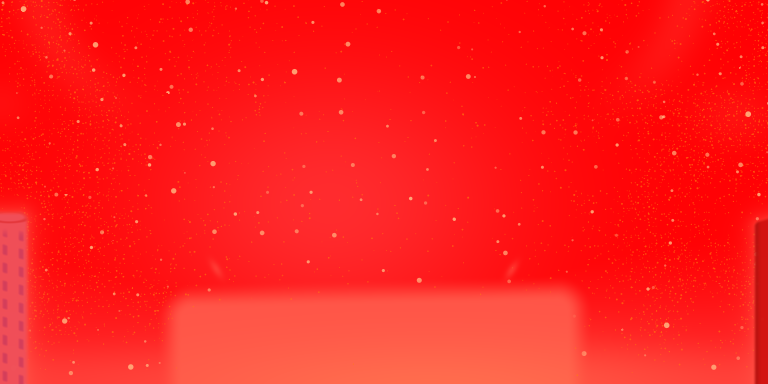
Give the GLSL for this background, as a WebGL 1 fragment shader.

```glsl
precision highp float;
uniform vec2 u_resolution;

// Palette
const vec3 RED = vec3(1.0, 0.005, 0.015);
const vec3 ROSE = vec3(1.0, 0.17, 0.18);
const vec3 CORAL = vec3(1.0, 0.345, 0.29);
const vec3 PEACH = vec3(1.0, 0.45, 0.31);
const vec3 TOWER_PINK = vec3(0.94, 0.31, 0.35);
const vec3 WINDOW_PLUM = vec3(0.76, 0.20, 0.36);
const vec3 PILLAR_RED = vec3(0.82, 0.07, 0.06);
const vec3 GOLD = vec3(1.0, 0.48, 0.06);
const vec3 CREAM = vec3(1.0, 0.74, 0.52);

// Layout: x runs 0..2, y runs 0..1
const vec2 GLOW_CENTER = vec2(0.86, 0.47);
const vec2 GLOW_RADIUS = vec2(0.50, 0.37);
const vec2 PANEL_CENTER = vec2(0.975, 0.04);
const vec2 PANEL_HALF = vec2(0.535, 0.20);
const float PANEL_BLUR = 0.035;
const float TOWER_EDGE = 0.07;
const float TOWER_TOP = 0.445;
const vec2 WINDOW_CELL = vec2(0.042, 0.047);
const float PILLAR_EDGE = 1.966;
const float PILLAR_TOP = 0.42;

vec2 hash2(vec2 p) {
  vec3 q = fract(p.xyx * vec3(0.1031, 0.1030, 0.0973));
  q += dot(q, q.yzx + 33.33);
  return fract((q.xx + q.yz) * q.zy);
}

float noise(vec2 p) {
  vec2 i = floor(p), f = fract(p);
  f = f * f * (3.0 - 2.0 * f);
  float low = mix(hash2(i).x, hash2(i + vec2(1, 0)).x, f.x);
  float high = mix(hash2(i + vec2(0, 1)).x, hash2(i + vec2(1, 1)).x, f.x);
  return mix(low, high, f.y);
}

float blob(vec2 p, vec2 center, vec2 radius) {
  vec2 d = (p - center) / radius;
  return exp(-dot(d, d));
}

float boxDistance(vec2 p, vec2 halfSize, float corner) {
  vec2 d = abs(p) - halfSize + corner;
  return length(max(d, 0.0)) + min(max(d.x, d.y), 0.0) - corner;
}

// Soft band along a circle
float arc(vec2 p, vec2 center, float radius, float width) {
  float d = (length(p - center) - radius) / width;
  return exp(-d * d);
}

// One jittered dot per grid cell, kept with the given chance
float specks(vec2 p, float cell, float radius, float chance, float seed, float pixel) {
  vec2 id = floor(p / cell);
  vec2 pick = hash2(id + seed);
  vec2 jitter = 0.2 + 0.6 * hash2(id + seed + 57.0);
  float r = radius * (0.6 + 0.6 * pick.y);
  float d = length((fract(p / cell) - jitter) * cell);
  float dot1 = clamp(0.5 + (r - d) / pixel, 0.0, 1.0);
  return dot1 * step(pick.x, chance) * (0.45 + 0.55 * pick.y);
}

// Short tilted glint
float streak(vec2 p, vec2 center, float tilt) {
  vec2 d = p - center;
  return blob(vec2(d.x + tilt * d.y, d.y), vec2(0.0), vec2(0.012, 0.022));
}

void main() {
  vec2 p = gl_FragCoord.xy / u_resolution * vec2(2.0, 1.0);
  float pixel = 1.0 / u_resolution.y;
  float side = abs(p.x - 1.0);

  // Red field with a wide central glow and a lighter floor
  float glow = blob(p, GLOW_CENTER, GLOW_RADIUS);
  float ground = 0.85 * smoothstep(0.42, 0.0, p.y);
  vec3 color = mix(RED, ROSE, max(glow, ground));

  // Faint hazes in the upper corners and at the sides
  float haze = arc(p, vec2(0.50, 1.12), 0.42, 0.07) * smoothstep(0.45, 0.1, p.x);
  haze += arc(p, vec2(1.42, 1.10), 0.38, 0.07) * smoothstep(1.5, 1.8, p.x);
  haze += 0.7 * blob(p, vec2(1.92, 0.70), vec2(0.11, 0.08));
  haze += 0.5 * blob(p, vec2(0.0, 0.73), vec2(0.08, 0.07));
  color = mix(color, CORAL, 0.25 * haze);

  // Blurred coral panel, warmer toward the bottom
  vec2 q = p - PANEL_CENTER;
  q.y -= 0.02 * q.x;
  float panel = smoothstep(PANEL_BLUR, -PANEL_BLUR, boxDistance(q, PANEL_HALF, 0.06));
  color = mix(color, CORAL, 0.95 * panel);
  float warmth = blob(p, vec2(1.12, -0.02), vec2(0.62, 0.13));
  color = mix(color, PEACH, 0.8 * warmth);
  color = mix(color, CORAL, 0.4 * smoothstep(0.14, 0.0, p.y) * (1.0 - panel));

  // Fine gold dust gathers at the sides, larger cream dots scatter widely
  float cloud = noise(p * 7.0) * 0.6 + noise(p * 17.0) * 0.4;
  float density = smoothstep(0.15, 1.0, side) * smoothstep(0.2, 0.8, cloud);
  density += 0.5 * blob(p, vec2(1.94, 0.69), vec2(0.14, 0.20));
  density += 0.3 * blob(p, vec2(0.27, 0.25), vec2(0.15, 0.10));
  density = (density + 0.05) * (1.0 - panel) * smoothstep(0.0, 0.2, p.y);
  float dust = 0.0;
  for (int i = 0; i < 3; i++) {
    float k = float(i);
    dust += specks(p + 0.013 * k, 0.011 + 0.005 * k, 0.0013 + 0.0004 * k,
                   0.6 * density, 19.0 * k + 3.0, pixel);
  }
  color = mix(color, GOLD, 0.65 * min(dust, 1.0));
  float dots = specks(p, 0.105, 0.0062, 0.42, 11.0, pixel);
  dots += specks(p + 0.031, 0.062, 0.0038, 0.15 + 0.4 * density, 83.0, pixel);
  color = mix(color, CREAM, 0.85 * min(dots, 1.0) * (1.0 - panel));
  float glints = streak(p, vec2(0.563, 0.30), 0.5) + streak(p, vec2(1.333, 0.297), -0.5);
  color = mix(color, CORAL, 0.5 * glints);

  // Left tower with a halo, slanted windows and a rounded roof line
  float towerDist = boxDistance(p - vec2(0.0, TOWER_TOP - 0.5), vec2(TOWER_EDGE, 0.5), 0.02);
  color = mix(color, CORAL, 0.6 * exp(-max(towerDist, 0.0) / 0.025));
  float tower = smoothstep(0.008, -0.008, towerDist);
  color = mix(color, TOWER_PINK, 0.95 * tower);
  vec2 cellPos = fract(vec2(p.x + 0.008, p.y + 0.25 * p.x) / WINDOW_CELL) - 0.5;
  float windowDist = boxDistance(cellPos * WINDOW_CELL, vec2(0.006, 0.013), 0.004);
  float windows = smoothstep(0.004, -0.004, windowDist) * smoothstep(0.41, 0.38, p.y);
  color = mix(color, WINDOW_PLUM, 0.6 * windows * tower);
  float roof = length((p - vec2(0.025, 0.435)) / vec2(0.05, 0.014));
  color = mix(color, PILLAR_RED, 0.4 * smoothstep(0.35, 0.0, abs(roof - 1.0)) * tower);

  // Right pillar with a halo and a shaded inner stripe
  vec2 pillarPos = p - vec2(PILLAR_EDGE + 0.1, PILLAR_TOP - 0.5 + 0.3 * (p.x - PILLAR_EDGE));
  float pillarDist = boxDistance(pillarPos, vec2(0.1, 0.5), 0.01);
  color = mix(color, CORAL, 0.55 * exp(-max(pillarDist, 0.0) / 0.025));
  float pillar = smoothstep(0.006, -0.006, pillarDist);
  float shade = 0.85 + 0.15 * smoothstep(0.0, 0.02, p.x - PILLAR_EDGE);
  color = mix(color, PILLAR_RED * shade, 0.95 * pillar);

  gl_FragColor = vec4(color, 1.0);
}
```
